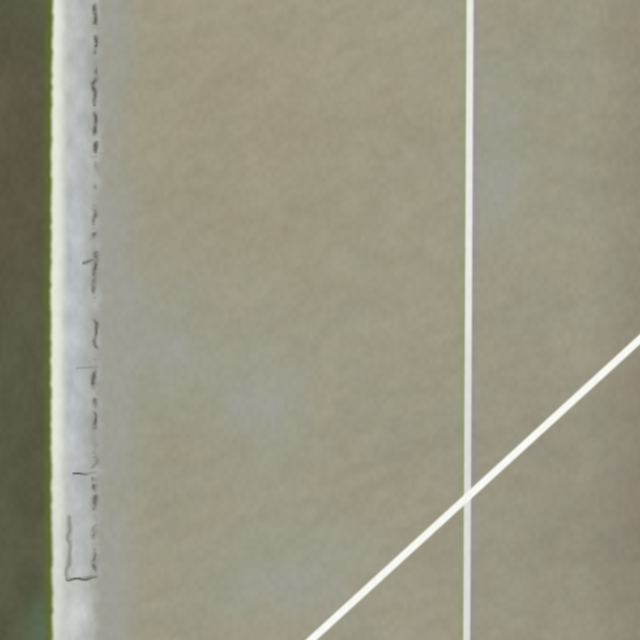
Give the GLSL for this texture, as a Shadertoy shader.

```glsl
#define GROUND vec3(0.610, 0.598, 0.515)
#define WORN vec3(0.620, 0.622, 0.590)
#define VERGE vec3(0.345, 0.345, 0.265)
#define KERB vec3(0.735, 0.745, 0.725)
#define PAINT vec3(0.945, 0.945, 0.925)
#define KERB_EDGE 0.078
#define JOINT_X 0.148
#define SEAM_START 0.095
#define SEAM_STEP 0.165
#define LINE_HALF 0.0054
#define SOFTNESS 0.0026
#define GRAIN 0.020

float hash(vec2 cell) {
    vec3 q = fract(cell.xyx * 0.1031);
    q += dot(q, q.yzx + 33.33);
    return fract((q.x + q.y) * q.z);
}

float noise(vec2 p) {
    vec2 i = floor(p), f = fract(p);
    f = f * f * (3.0 - 2.0 * f);
    return mix(mix(hash(i), hash(i + vec2(1, 0)), f.x),
               mix(hash(i + vec2(0, 1)), hash(i + vec2(1, 1)), f.x), f.y);
}

float fbm(vec2 p) {
    float sum = 0.0, amp = 0.5;
    for (int i = 0; i < 4; i++) {
        sum += amp * noise(p);
        p = mat2(1.6, 1.2, -1.2, 1.6) * p + 7.3;
        amp *= 0.5;
    }
    return sum / 0.9375;
}

// Soft elliptical patch
float patchAt(vec2 p, vec2 center, vec2 size) {
    vec2 d = (p - center) / size;
    return exp(-dot(d, d));
}

// Soft band around a signed distance
float band(float d, float halfWidth, float soft) {
    return 1.0 - smoothstep(halfWidth - soft, halfWidth + soft, abs(d));
}

float segmentDistance(vec2 p, vec2 a, vec2 b) {
    vec2 pa = p - a, ba = b - a;
    return length(pa - ba * clamp(dot(pa, ba) / dot(ba, ba), 0.0, 1.0));
}

vec3 groundColor(vec2 p) {
    // Mottling drawn out along a shallow diagonal
    vec2 streak = vec2(p.x * 0.9 + p.y * 0.4, p.y * 0.9 - p.x * 0.4);
    vec3 col = GROUND + 0.03 * (fbm(streak * vec2(9.0, 15.0) + 3.0) - 0.5);
    col += 0.04 * (fbm(streak * vec2(35.0, 60.0)) - 0.5);
    col += vec3(0.016, -0.008, -0.016) * (fbm(p * 20.0 + 20.0) - 0.5);
    // Warm upper area and darker right border
    col += vec3(0.015, 0.002, -0.008) * patchAt(p, vec2(0.40, 0.88), vec2(0.25));
    col -= vec3(0.045, 0.055, 0.045) * smoothstep(0.90, 1.02, p.x);
    col -= vec3(0.03, 0.035, 0.015) * patchAt(p, vec2(0.92, 0.20), vec2(0.20, 0.22));
    // Worn, cool patches and the dusty strip by the kerb
    float worn = patchAt(p, vec2(0.25, 0.46), vec2(0.10, 0.11))
               + patchAt(p, vec2(0.41, 0.38), vec2(0.07, 0.09))
               + 0.8 * patchAt(p, vec2(0.45, 0.10), vec2(0.14, 0.08))
               + 0.8 * patchAt(p, vec2(0.78, 0.74), vec2(0.05, 0.18))
               + 1.4 * smoothstep(0.24, 0.155, p.x);
    return mix(col, WORN, clamp(worn * (0.2 + fbm(p * 22.0)), 0.0, 0.9));
}

vec3 kerbColor(vec2 p) {
    vec3 col = KERB + 0.12 * (fbm(p * vec2(55.0, 32.0)) - 0.5);
    col += vec3(-0.01, 0.0, 0.03) * patchAt(p, vec2(0.115, 0.5), vec2(0.02, 0.4));
    col -= vec3(0.08, 0.08, 0.085) * smoothstep(0.112, 0.15, p.x);
    // Bright lip along the drop
    float lip = smoothstep(0.109, 0.087, p.x) * mix(0.6, 1.0, smoothstep(0.1, 0.35, p.y));
    return mix(col, vec3(0.89, 0.905, 0.85), lip);
}

// Broken joint, cross seams and the loose block at the foot
float crackMask(vec2 p, float soft) {
    p += 0.007 * (vec2(noise(p * 75.0), noise(p * 75.0 + 40.0)) - 0.5);
    float wear = smoothstep(0.35, 0.8, fbm(p * vec2(40.0, 65.0) + 11.0));
    float cracks = wear * smoothstep(0.08, 0.13, p.y) * band(p.x - JOINT_X, 0.003, 0.004);
    for (int i = 0; i < 5; i++) {
        float y = SEAM_START + SEAM_STEP * float(i);
        float reach = mix(0.105, 0.142, float(i) / 4.0);
        float d = segmentDistance(p, vec2(reach, y), vec2(0.151, y + 0.002));
        cracks = max(cracks, (0.85 - 0.12 * float(i)) * (0.4 + wear) * band(d, 0.002, soft));
    }
    float side = segmentDistance(p, vec2(0.105, 0.10), vec2(0.108, 0.19));
    return min(max(cracks, 0.45 * band(side, 0.003, 0.004)), 0.9);
}

void mainImage(out vec4 fragColor, in vec2 fragCoord) {
    vec2 p = fragCoord / iResolution.xy;
    float soft = max(SOFTNESS, 1.0 / iResolution.y);
    // Ground and kerb with a ragged inner border
    float ragged = 0.028 * (fbm(p.yx * vec2(60.0, 40.0)) - 0.5);
    vec3 col = mix(groundColor(p), kerbColor(p), smoothstep(0.162, 0.146, p.x + ragged));
    col += 0.08 * patchAt(p, vec2(0.126, 0.05), vec2(0.017, 0.03));
    col = mix(col, vec3(0.38, 0.37, 0.34), crackMask(p, soft));
    // Dark verge and its green fringe
    float edge = KERB_EDGE + 0.003 * (2.0 * p.y - 1.0) * (2.0 * p.y - 1.0);
    edge += 0.002 * (noise(vec2(p.y * 110.0, 5.0)) - 0.5);
    vec3 verge = VERGE + 0.06 * (fbm(p * vec2(24.0, 14.0)) - 0.5);
    verge += vec3(0.025, 0.005, 0.01) * patchAt(p, vec2(0.02, 0.75), vec2(0.06, 0.2));
    verge += vec3(0.0, 0.06, 0.05) * patchAt(p, vec2(0.065, 0.02), vec2(0.03, 0.05));
    verge = mix(verge, vec3(0.37, 0.42, 0.18), 0.8 * smoothstep(0.016, 0.002, edge - p.x));
    col = mix(verge, col, smoothstep(-0.003, 0.006, p.x - edge));
    // Painted lines with faint colour fringes
    float upright = p.x - mix(0.7292, 0.7345, p.y);
    float slanted = dot(p - vec2(0.486, 0.0), normalize(vec2(0.470, -0.514)));
    col += vec3(-0.02, 0.01, -0.04) * band(upright + 0.009, 0.004, 0.005);
    col += vec3(-0.01, -0.02, 0.06) * band(upright - 0.009, 0.004, 0.005);
    float fade = 0.03 + 0.05 * smoothstep(0.6, 0.3, p.y);
    col = mix(col, PAINT - fade, band(upright, LINE_HALF, soft));
    col = mix(col, PAINT + 0.03, band(slanted, LINE_HALF * 1.1, soft));
    // Fine surface grain
    col += GRAIN * (noise(p * vec2(150.0, 110.0)) - 0.5);
    fragColor = vec4(clamp(col, 0.0, 1.0), 1.0);
}
```
